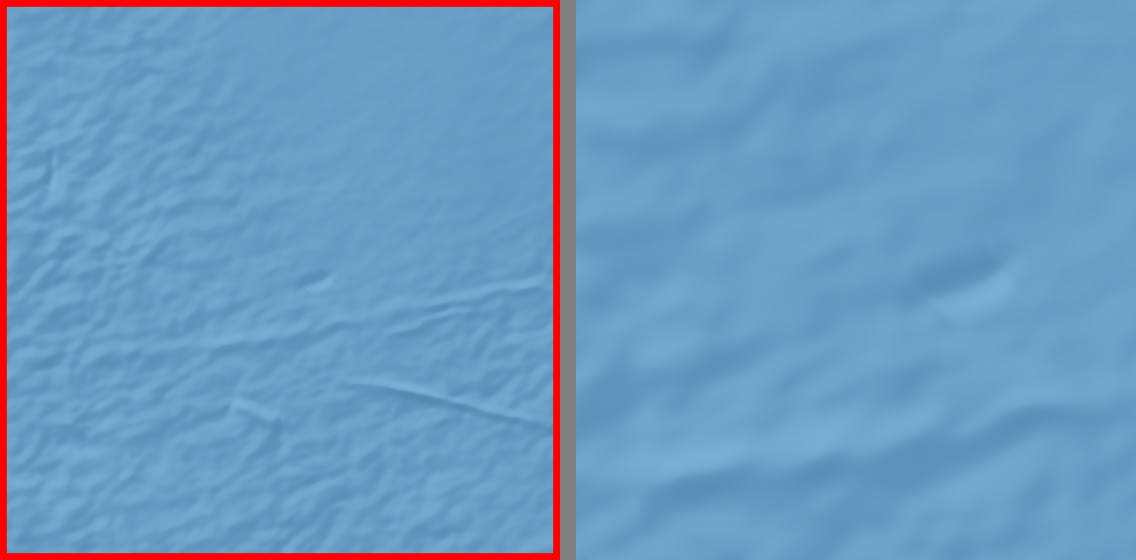
Left, the full canvas; right, a detail of the centre.
Give the GLSL for this texture, as a Shadertoy shader.

```glsl
// Shaded relief of a blue sea floor with ridges and a fault, in a red frame.

const vec3 SEA_BLUE = vec3(0.408, 0.618, 0.770);
const vec3 TONE_TINT = vec3(1.05, 1.0, 0.95);
const vec3 FRAME_RED = vec3(1.0, 0.0, 0.0);
const vec2 LIGHT_DIR = vec2(-0.6, 0.8);
const float FRAME_WIDTH = 0.0122;
const float GRAIN_FREQ = 27.0;

vec2 hashGradient(vec2 cell) {
    vec3 h = fract(vec3(cell.xyx) * vec3(0.1031, 0.1030, 0.0973));
    h += dot(h, h.yzx + 33.33);
    float angle = 6.28318 * fract((h.x + h.y) * h.z);
    return vec2(cos(angle), sin(angle));
}

// Gradient noise, about -0.7 to 0.7.
float noise(vec2 p) {
    vec2 i = floor(p), f = fract(p);
    vec2 u = f * f * f * (f * (f * 6.0 - 15.0) + 10.0);
    float a = dot(hashGradient(i), f);
    float b = dot(hashGradient(i + vec2(1, 0)), f - vec2(1, 0));
    float c = dot(hashGradient(i + vec2(0, 1)), f - vec2(0, 1));
    float d = dot(hashGradient(i + vec2(1, 1)), f - vec2(1, 1));
    return mix(mix(a, b, u.x), mix(c, d, u.x), u.y);
}

// Rounded ridge along a segment, fading towards both ends.
float ridge(vec2 p, vec2 a, vec2 b, float width) {
    vec2 ab = b - a;
    float t = clamp(dot(p - a, ab) / dot(ab, ab), 0.0, 1.0);
    float d = length(p - a - ab * t) / width;
    float taper = smoothstep(0.0, 0.15, t) * smoothstep(1.0, 0.8, t);
    return exp(-d * d) * mix(0.35, 1.0, taper);
}

// Grain strength: calm plain at the upper right, rough left and bottom.
float roughness(vec2 p) {
    float plain = length((p - vec2(0.74, 0.84)) * vec2(0.85, 1.0));
    float patches = 0.85 + 0.7 * noise(p * 5.0 + 17.0);
    float west = exp(-dot(p - vec2(0.15, 0.62), p - vec2(0.15, 0.62)) * 25.0);
    float corner = exp(-dot(p - vec2(0.08, 0.1), p - vec2(0.08, 0.1)) * 40.0);
    return mix(0.14, 0.85, smoothstep(0.1, 0.6, plain)) * patches
        + 0.4 * west + 0.3 * corner;
}

// Small lumps, drawn out a little from lower left to upper right.
float grain(vec2 p) {
    vec2 along = normalize(vec2(1.0, 0.5));
    vec2 q = vec2(dot(p, along) * 0.72, dot(p, vec2(-along.y, along.x)));
    q += 0.012 * vec2(noise(p * 11.0), noise(p * 11.0 + 40.0));
    return noise(q * GRAIN_FREQ) + 0.36 * noise(q * GRAIN_FREQ * 1.9 + 8.0)
        + 0.7 * noise(q * GRAIN_FREQ * 0.45 + 23.0);
}

float landforms(vec2 p) {
    vec2 w = p + 0.014 * vec2(noise(p * 18.0 + 5.0), noise(p * 18.0 + 61.0));
    float broken = 0.7 + 0.8 * noise(p * 13.0 + 3.0);
    // Long ridge rising to the right
    float h = 0.5 * broken * ridge(w, vec2(0.38, 0.375), vec2(0.70, 0.44), 0.013);
    h += 0.6 * broken * ridge(w, vec2(0.66, 0.44), vec2(0.99, 0.49), 0.013);
    h += 0.5 * broken * ridge(w, vec2(0.70, 0.41), vec2(0.90, 0.455), 0.010);
    h += 0.4 * broken * ridge(w, vec2(0.02, 0.36), vec2(0.52, 0.39), 0.014);
    // Fault falling to the right
    vec2 f = mix(p, w, 0.35);
    h += 0.55 * broken * ridge(f, vec2(0.58, 0.325), vec2(0.79, 0.29), 0.010);
    h += 0.65 * ridge(f, vec2(0.68, 0.313), vec2(0.98, 0.24), 0.009);
    // Lone knolls and pits
    h += 0.9 * ridge(w, vec2(0.41, 0.275), vec2(0.51, 0.245), 0.015);
    h -= 0.7 * ridge(w, vec2(0.545, 0.485), vec2(0.585, 0.515), 0.012);
    h -= 0.6 * ridge(w, vec2(0.085, 0.66), vec2(0.09, 0.73), 0.010);
    h += 0.5 * ridge(w, vec2(0.25, 0.53), vec2(0.29, 0.57), 0.013);
    return h;
}

float height(vec2 p) {
    return 0.72 * roughness(p) * grain(p) + landforms(p);
}

// Slope facing the light, relative to the grain size.
float litSlope(vec2 p, float reach) {
    vec2 e = LIGHT_DIR * reach;
    return (height(p - e) - height(p + e)) / (2.0 * reach * GRAIN_FREQ);
}

// Coverage of the frame with a softened inner edge.
float frameMask(vec2 p, float width, float blur) {
    vec2 inset = min(p, 1.0 - p);
    return 1.0 - smoothstep(width - blur, width + blur, min(inset.x, inset.y));
}

void mainImage(out vec4 fragColor, in vec2 fragCoord) {
    vec2 p = fragCoord / iResolution.xy;
    float slope = litSlope(p, 0.0035);
    float relief = 0.14 * slope / (2.2 + abs(slope));
    float broad = 0.014 * noise(p * 4.0 + 31.0) + 0.006 * (0.5 - p.x);
    vec3 color = SEA_BLUE + TONE_TINT * (relief + broad);
    color = mix(color, FRAME_RED, frameMask(p, FRAME_WIDTH, 0.0012));
    fragColor = vec4(color, 1.0);
}
```
